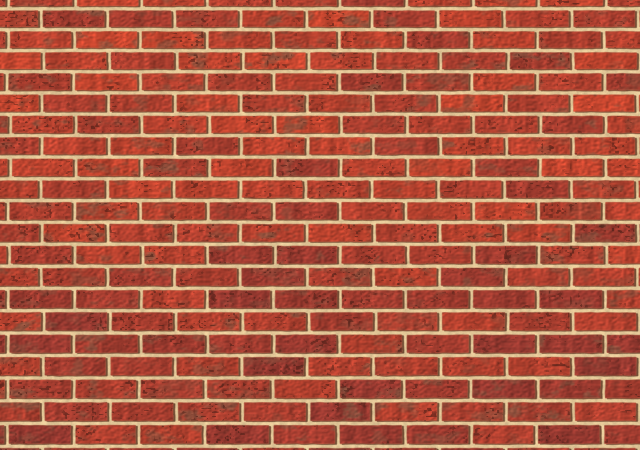
Reproduce this texture procedurally as a Shadertoy shader.

```glsl
// Weathered red brick wall in running bond with cream mortar, lit from upper left.
// Each brick is a rounded-box distance with jittered ends; courses grow slightly
// taller toward the bottom. Value noise adds rough edges, stains, streaks and pits.

#define BRICK_PITCH 0.1472    // brick plus joint, in canvas heights
#define COURSE_HEIGHT 0.0463  // height of the top course
#define COURSE_GROWTH 0.000116
#define FIRST_JOINT 0.0185    // top joint, measured down from the top
#define JOINT_HALF vec2(0.0050, 0.0046)
#define END_JITTER 0.030
#define EDGE_ROUGHNESS 0.0022
#define SHADOW_OFFSET vec2(-0.0042, 0.0018)
#define PIT_AMOUNT 0.55

float hash(vec2 p) {
    return fract(sin(dot(p, vec2(127.1, 311.7))) * 43758.5453);
}

float noise(vec2 p) {
    vec2 i = floor(p), f = fract(p);
    f = f * f * (3.0 - 2.0 * f);
    return mix(mix(hash(i), hash(i + vec2(1, 0)), f.x),
               mix(hash(i + vec2(0, 1)), hash(i + vec2(1, 1)), f.x), f.y);
}

float fbm(vec2 p) {
    float sum = 0.0, amp = 0.5;
    for (int i = 0; i < 4; i++) {
        sum += amp * noise(p);
        p = p * 2.03 + 17.3;
        amp *= 0.5;
    }
    return sum / 0.9375;
}

// Displacement of one vertical joint, in brick pitches
float jointShift(float joint, float course) {
    return (hash(vec2(joint, course) + 3.7) - 0.5) * END_JITTER;
}

// Signed distance to the nearest brick; id receives its column and course
float brickDistance(vec2 p, out vec2 id) {
    p += EDGE_ROUGHNESS * (vec2(fbm(p * 55.0), fbm(p * 55.0 + 40.0)) - 0.5);

    // Invert the quadratic that spaces the courses
    float depth = 1.0 - p.y - FIRST_JOINT;
    float root = sqrt(COURSE_HEIGHT * COURSE_HEIGHT + 4.0 * COURSE_GROWTH * depth);
    float k = (root - COURSE_HEIGHT) / (2.0 * COURSE_GROWTH);
    float course = floor(k);

    // Alternate courses shift by half a brick
    float phase = mix(0.0926, 0.0175, mod(course, 2.0));
    phase += (hash(vec2(course, 9.2)) - 0.5) * 0.008;
    float u = (p.x - phase) / BRICK_PITCH;
    float joint = floor(u + 0.5);
    float column = joint - step(u, joint + jointShift(joint, course));
    id = vec2(column, course);

    float left = u - column - jointShift(column, course);
    float right = column + 1.0 + jointShift(column + 1.0, course) - u;
    vec2 near = vec2(left * BRICK_PITCH, fract(k) * root);
    vec2 far = vec2(right * BRICK_PITCH, (1.0 - fract(k)) * root);
    float corner = 0.0025;
    vec2 q = abs(near - far) * 0.5 - (near + far) * 0.5 + JOINT_HALF + corner;
    return length(max(q, 0.0)) + min(max(q.x, q.y), 0.0) - corner;
}

vec3 brickColor(vec2 p, vec2 id) {
    vec2 seed = id * vec2(7.3, 3.1);
    float tone = hash(id + 21.0);
    float aging = 0.30 * smoothstep(0.65, 0.25, p.y);
    vec3 color = mix(vec3(0.76, 0.27, 0.18), vec3(0.58, 0.22, 0.185),
                     clamp(tone * 0.75 + aging, 0.0, 1.0));

    // Vertical firing streaks and brown-grey stains
    float streak = noise(p * vec2(85.0, 14.0) + seed);
    color *= 0.88 + 0.24 * streak;
    float stain = smoothstep(0.53, 0.76, fbm(p * vec2(28.0, 42.0) + seed));
    color = mix(color, vec3(0.50, 0.33, 0.25), stain * (0.20 + 0.55 * hash(id + 5.0)));

    // Surface relief and clustered dark pits
    vec2 grain = p * vec2(150.0, 190.0) + seed;
    float relief = noise(grain) - noise(grain + vec2(-0.5, 0.5));
    color *= 1.0 + 0.28 * relief;
    float cluster = smoothstep(0.42, 0.68, fbm(p * 24.0 + seed + 8.0));
    float pits = smoothstep(0.66, 0.82, noise(p * vec2(170.0, 230.0) + seed));
    return mix(color, vec3(0.27, 0.11, 0.08), pits * cluster * PIT_AMOUNT);
}

void mainImage(out vec4 fragColor, in vec2 fragCoord) {
    vec2 p = fragCoord / iResolution.y;
    float blur = 0.9 / iResolution.y;
    vec2 id, casterId;
    float d = brickDistance(p, id);
    float caster = brickDistance(p + SHADOW_OFFSET, casterId);

    // Sandy mortar, shaded beside the brick that stands above it
    vec3 mortar = vec3(0.90, 0.79, 0.60) * (0.88 + 0.22 * fbm(p * 120.0));
    float shadow = 1.0 - smoothstep(-blur, blur, caster);
    mortar = mix(mortar, vec3(0.37, 0.22, 0.14), shadow * 0.85);

    // Brick face, with a slightly dusty worn rim
    vec3 brick = brickColor(p, id);
    float rim = smoothstep(-0.0035, 0.0, d);
    brick = mix(brick, vec3(0.72, 0.42, 0.30), rim * 0.35);

    vec3 color = mix(brick, mortar, smoothstep(-blur, blur, d));
    fragColor = vec4(clamp(color, 0.0, 1.0), 1.0);
}
```
